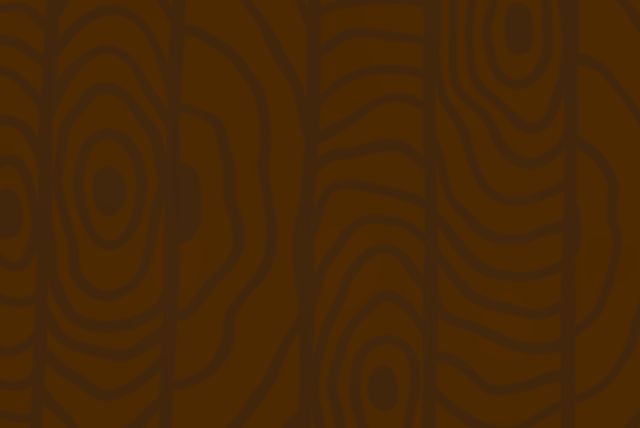
Reproduce this texture procedurally as a WebGL 1 fragment shader.

```glsl
precision highp float;
uniform vec2 u_resolution;

#define BOARD_COLOR vec3(0.302, 0.160, 0.002)
#define GRAIN_COLOR vec3(0.256, 0.150, 0.050)
#define PLANK_WIDTH 0.303
#define FIRST_SEAM 0.107
#define SEAM_HALF_WIDTH 0.017
#define GRAIN_HALF_WIDTH 0.0128
#define RING_SPACING 0.046
#define WIDE_SPACING 0.086
#define WARP 0.055
#define EDGE 0.0045

float hash(vec2 p) {
  return fract(sin(dot(p, vec2(127.1, 311.7))) * 43758.5453);
}

float noise(vec2 p) {
  vec2 i = floor(p), f = fract(p);
  f = f * f * (3.0 - 2.0 * f);
  return mix(mix(hash(i), hash(i + vec2(1.0, 0.0)), f.x),
             mix(hash(i + vec2(0.0, 1.0)), hash(i + 1.0), f.x), f.y);
}

// Seams lean slightly and wander a little along their height
float seamX(float k, float y) {
  float lean = (0.036 - 0.008 * k) * (y - 0.5);
  float wander = 0.012 * (noise(vec2(k * 9.1, y * 4.0)) - 0.5);
  return FIRST_SEAM + PLANK_WIDTH * k + 0.012 * sin(k * 3.6) + lean + wander;
}

// Centre of the growth rings in each plank
vec2 knotCenter(float plank) {
  if (plank < 0.5) return vec2(0.01, 0.50);
  if (plank < 1.5) return vec2(0.255, 0.555);
  if (plank < 2.5) return vec2(0.41, 0.52);
  if (plank < 3.5) return vec2(0.90, 0.09);
  if (plank < 4.5) return vec2(1.22, 0.93);
  return vec2(1.31, 0.47);
}

// Ring number, counted outward from the knot
float ringField(vec2 p, float plank) {
  vec2 q = p - knotCenter(plank);
  vec2 s = p + plank * vec2(7.3, 3.7);
  float far = smoothstep(0.02, 0.25, length(q));
  vec2 broad = vec2(noise(s * 6.0), noise(s * 6.0 + 31.0)) - 0.5;
  vec2 fine = vec2(noise(s * 15.0 + 57.0), noise(s * 15.0 + 83.0)) - 0.5;
  q += WARP * mix(0.35, 1.0, far) * broad + 0.25 * WARP * fine;
  float halfKnot = step(1.5, plank) * step(plank, 2.5) + step(4.5, plank);
  float spacing = mix(RING_SPACING, WIDE_SPACING, halfKnot);
  return length(q * vec2(1.0, 0.52)) / spacing;
}

float grainMask(vec2 p, float plank) {
  vec2 e = vec2(0.002, 0.0);
  float rings = ringField(p, plank);
  vec2 slope = vec2(ringField(p + e.xy, plank) - ringField(p - e.xy, plank),
                    ringField(p + e.yx, plank) - ringField(p - e.yx, plank)) / (2.0 * e.x);
  float dist = abs(fract(rings) - 0.5) / max(length(slope), 5.0);
  dist *= step(0.5, rings); // the knot core is solid
  float halfWidth = GRAIN_HALF_WIDTH * (0.78 + 0.44 * noise(p * 9.0 + plank * 5.0));
  return 1.0 - smoothstep(halfWidth - EDGE, halfWidth + EDGE, dist);
}

void main() {
  vec2 p = gl_FragCoord.xy / u_resolution.y;

  // Find the plank and the nearest seam
  float plank = 0.0;
  float seamDist = 1.0;
  for (int i = 0; i < 5; i++) {
    float k = float(i);
    float offset = p.x - seamX(k, p.y);
    plank += step(0.0, offset);
    seamDist = min(seamDist, abs(offset));
  }

  float seamHalf = SEAM_HALF_WIDTH * (0.8 + 0.4 * noise(vec2(plank, p.y * 7.0)));
  float seam = 1.0 - smoothstep(seamHalf - EDGE, seamHalf + EDGE, seamDist);
  float grain = grainMask(p, plank);

  // Faint lengthwise streaks inside the seams
  float streak = noise(vec2(p.x * 130.0, p.y * 6.0));
  float ink = max(grain * 0.94, seam * (0.88 + 0.16 * streak));
  vec3 color = mix(BOARD_COLOR, GRAIN_COLOR, ink);
  color *= 0.99 + 0.02 * noise(p * 5.0);
  gl_FragColor = vec4(color, 1.0);
}
```
